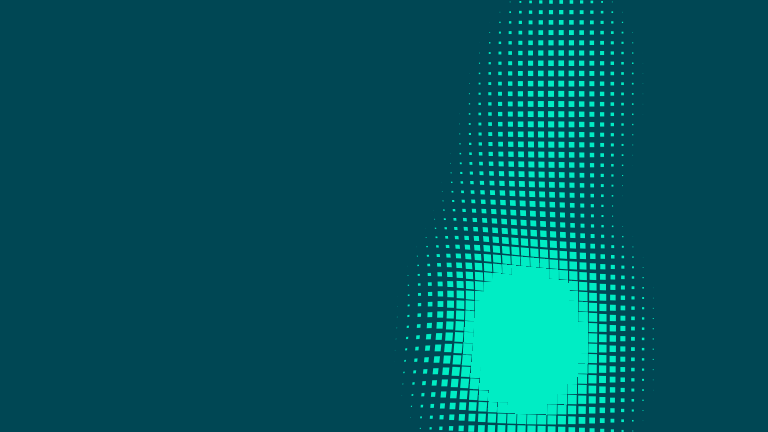
Write a Shadertoy shader that draws this background.

```glsl
// Halftone of square dots on dark teal: a tall soft plume above a solid bright core.
// A size field is sampled once per grid cell, and the grid itself is bent
// by a smooth local push. Lengths are in units of the canvas height.

const vec3 TEAL = vec3(0.0, 0.28, 0.33);
const vec3 MINT = vec3(0.0, 0.93, 0.77);

// Dot grid
const float PITCH = 0.02365;
const vec2 GRID_ORIGIN = vec2(1.0153, 0.6644);

// Local push that bends the grid
const vec2 PUSH_CENTER = vec2(1.0185, 0.3056);
const vec2 PUSH_AMOUNT = vec2(0.028, 0.034);
const float PUSH_SPREAD = 0.0525;

// Solid core, and how fast the dots shrink around it
const vec2 CORE_CENTER = vec2(1.22, 0.213);
const vec2 CORE_RADII = vec2(0.132, 0.169);
const float CORE_FALLOFF = 0.73;

// Plume: its axis curves to the left on the way down
const float PLUME_TOP_X = 1.2986;
const float PLUME_CURVE = 0.341;
const float PLUME_CURVE_END = 0.52;
const float PLUME_MID_Y = 0.618;
const float PLUME_REACH = 0.44;
const float PLUME_HALF_WIDTH = 0.22;
const float PLUME_DOT_SIZE = 0.6;

const float BLEND = 0.12;

float smoothMax(float a, float b, float k) {
    float h = max(k - abs(a - b), 0.0) / k;
    return max(a, b) + 0.25 * k * h * h;
}

vec2 push(vec2 p) {
    vec2 d = p - PUSH_CENTER;
    return PUSH_AMOUNT * exp(-dot(d, d) / PUSH_SPREAD);
}

float coreSize(vec2 p) {
    float r = length((p - CORE_CENTER) / CORE_RADII);
    return 1.0 + CORE_FALLOFF * (1.0 - r);
}

float plumeSize(vec2 p) {
    float drop = min(1.0 - p.y, PLUME_CURVE_END);
    float axis = PLUME_TOP_X - PLUME_CURVE * drop * drop;
    float along = abs(p.y - PLUME_MID_Y) / PLUME_REACH;
    float taper = sqrt(max(1.0 - along * along * along, 0.05));
    float across = (p.x - axis) / (PLUME_HALF_WIDTH * taper);
    return PLUME_DOT_SIZE * taper * (1.0 - across * across);
}

// Side of a dot as a fraction of its cell
float dotSize(vec2 p) {
    return max(smoothMax(coreSize(p), plumeSize(p), BLEND), 0.0);
}

// Filtered square, including the matching dot across the cell border
float squareCoverage(vec2 local, float size, float pixel) {
    vec2 a = abs(local);
    vec2 own = clamp((0.5 * size - a) / pixel + 0.5, 0.0, 1.0);
    vec2 next = clamp((0.5 * size - 1.0 + a) / pixel + 0.5, 0.0, 1.0);
    vec2 cover = min(own + next, vec2(min(size / pixel, 1.0)));
    return cover.x * cover.y;
}

void mainImage(out vec4 fragColor, in vec2 fragCoord) {
    vec2 p = fragCoord / iResolution.y;
    float pixel = 1.0 / (iResolution.y * PITCH);

    // Bent grid: cell index and position inside the cell
    vec2 shift = push(p);
    vec2 grid = (p - shift - GRID_ORIGIN) / PITCH;
    vec2 cell = floor(grid + 0.5);
    vec2 dotCenter = GRID_ORIGIN + cell * PITCH + shift;

    float ink = squareCoverage(grid - cell, dotSize(dotCenter), pixel);
    fragColor = vec4(mix(TEAL, MINT, ink), 1.0);
}
```
